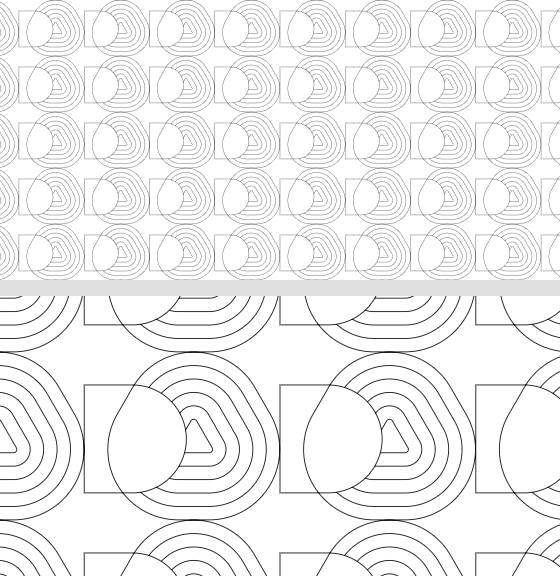
Top, the full canvas; bottom, a detail of the centre.
Give the GLSL for this pattern, as a Shadertoy shader.

```glsl
// Thin-line grid of nested rounded triangles, each overlapped by a half-round tab.
// Lengths are in units of one row height.
#define ROWS 5.0
#define CELL_WIDTH 1.1654
#define LINE_WIDTH 0.0054
#define RING_COUNT 6.0
#define RING_STEP 0.0799
#define CORE_RADIUS 0.02
#define CORE_HALF_SIDE 0.092
#define RING_CENTER vec2(0.0694, -0.0266)
#define TAB_CENTER vec2(-0.296, -0.0174)
#define TAB_RADIUS 0.3212
#define INK vec3(0.1)
#define PAPER vec3(1.0)

// Signed distance to an upright equilateral triangle about its centroid
float triangleDistance(vec2 p, float halfSide) {
    const float ROOT3 = sqrt(3.0);
    p.x = abs(p.x) - halfSide;
    p.y += halfSide / ROOT3;
    if (p.x + ROOT3 * p.y > 0.0) p = vec2(p.x - ROOT3 * p.y, -ROOT3 * p.x - p.y) * 0.5;
    p.x -= clamp(p.x, -2.0 * halfSide, 0.0);
    return -length(p) * sign(p.y);
}

// Square on the left, half disc on the right
float tabDistance(vec2 p) {
    float squareLength = 0.5 * CELL_WIDTH + TAB_CENTER.x;
    p -= TAB_CENTER;
    if (p.x > 0.0) return length(p) - TAB_RADIUS;
    return max(abs(p.y) - TAB_RADIUS, -p.x - squareLength);
}

// Share of a pixel covered by a line at distance d
float lineCoverage(float d, float pixel) {
    float hi = min(d + 0.5 * pixel, 0.5 * LINE_WIDTH);
    float lo = max(d - 0.5 * pixel, -0.5 * LINE_WIDTH);
    return clamp((hi - lo) / pixel, 0.0, 1.0);
}

float motifInk(vec2 p, float pixel) {
    // Concentric offsets of the core triangle
    float offset = triangleDistance(p - RING_CENTER, CORE_HALF_SIDE) - CORE_RADIUS;
    float ring = clamp(floor(offset / RING_STEP + 0.5), 0.0, RING_COUNT - 1.0);
    float rings = lineCoverage(offset - ring * RING_STEP, pixel);

    // The tab hides every ring but the outermost
    float tab = tabDistance(p);
    float outsideTab = clamp(tab / pixel + 0.5, 0.0, 1.0);
    if (ring < RING_COUNT - 1.5) rings *= outsideTab;

    return rings + lineCoverage(tab, pixel);
}

void mainImage(out vec4 fragColor, in vec2 fragCoord) {
    float pixel = ROWS / iResolution.y;
    vec2 p = (fragCoord - 0.5 * iResolution.xy) * pixel;

    // Column edges and a row centre meet at the canvas centre
    vec2 cellSize = vec2(CELL_WIDTH, 1.0);
    vec2 cell = vec2(floor(p.x / CELL_WIDTH), floor(p.y + 0.5));
    vec2 local = p - (cell + vec2(0.5, 0.0)) * cellSize;

    // Neighbours keep lines whole across cell borders
    float ink = 0.0;
    for (int y = -1; y <= 1; y++)
        for (int x = -1; x <= 1; x++)
            ink += motifInk(local - vec2(x, y) * cellSize, pixel);

    fragColor = vec4(mix(PAPER, INK, min(ink, 1.0)), 1.0);
}
```
